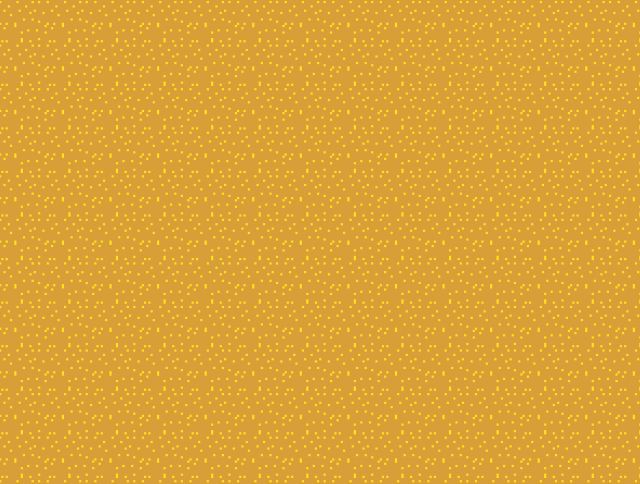
Reproduce this pattern procedurally as a Shadertoy shader.

```glsl
// Repeating tile of small square yellow specks scattered on an ochre ground.

const vec3 GROUND = vec3(0.847, 0.624, 0.22);
const vec3 SPECK = vec3(1.0, 0.886, 0.106);
const vec2 TILE_SIZE = vec2(0.0983, 0.0900); // in canvas heights
const vec2 TILE = vec2(22.0, 20.0);          // speck widths per tile
const vec2 PHASE = vec2(-0.4, 0.45);         // tile shift, in speck widths
const float SPECK_WIDTH = 1.0;
const ivec2 LATTICE = ivec2(6, 5);           // single specks per tile
const vec2 JITTER = vec2(2.0, 3.0);          // whole steps of scatter
const float CLEARANCE = 2.5;                 // free space around a double speck
const float SEED = 7.0;

// Double specks: first cell in xy, step to the second cell in zw.
const int DOUBLES = 3;
const vec4 DOUBLE[DOUBLES] = vec4[DOUBLES](
    vec4(21.0, 11.0, 1.0, -1.0),
    vec4(7.0, 10.0, 0.0, 1.0),
    vec4(10.0, 17.0, 0.0, 1.0));

vec2 hash22(vec2 p) {
    vec3 q = fract(vec3(p.xyx) * vec3(0.1031, 0.1030, 0.0973));
    q += dot(q, q.yzx + 33.33);
    return fract((q.xx + q.yz) * q.zy);
}

// Shortest offset between two points of the repeating tile.
vec2 wrapOffset(vec2 d) {
    return d - TILE * floor(d / TILE + 0.5);
}

// Share of a pixel covered by the square speck in a cell.
float speckCoverage(vec2 p, vec2 cell, vec2 pixel) {
    vec2 d = abs(wrapOffset(p - cell - 0.5));
    vec2 c = clamp((0.5 * SPECK_WIDTH - d) / pixel + 0.5, 0.0, 1.0);
    return c.x * c.y;
}

// Cell of a single speck: staggered lattice with whole-step scatter.
vec2 scatteredCell(vec2 id) {
    vec2 base = floor(id * TILE / vec2(LATTICE));
    base.x += 2.0 * mod(id.y, 2.0);
    return base + floor(hash22(id + SEED) * JITTER);
}

bool nearDouble(vec2 cell) {
    for (int i = 0; i < DOUBLES; i++) {
        vec2 d = abs(wrapOffset(cell - DOUBLE[i].xy - 0.5 * DOUBLE[i].zw));
        if (max(d.x, d.y) < CLEARANCE) return true;
    }
    return false;
}

void mainImage(out vec4 fragColor, in vec2 fragCoord) {
    // Speck units, measured from the top left corner.
    vec2 pixel = TILE / (TILE_SIZE * iResolution.y);
    vec2 p = vec2(fragCoord.x, iResolution.y - fragCoord.y) * pixel - PHASE;
    float coverage = 0.0;

    // Single specks
    for (int y = 0; y < LATTICE.y; y++) {
        for (int x = 0; x < LATTICE.x; x++) {
            vec2 cell = scatteredCell(vec2(x, y));
            if (!nearDouble(cell)) coverage += speckCoverage(p, cell, pixel);
        }
    }

    // Double specks
    for (int i = 0; i < DOUBLES; i++) {
        vec4 pair = DOUBLE[i];
        coverage += speckCoverage(p, pair.xy, pixel);
        coverage += speckCoverage(p, pair.xy + pair.zw, pixel);
    }

    fragColor = vec4(mix(GROUND, SPECK, min(coverage, 1.0)), 1.0);
}
```
